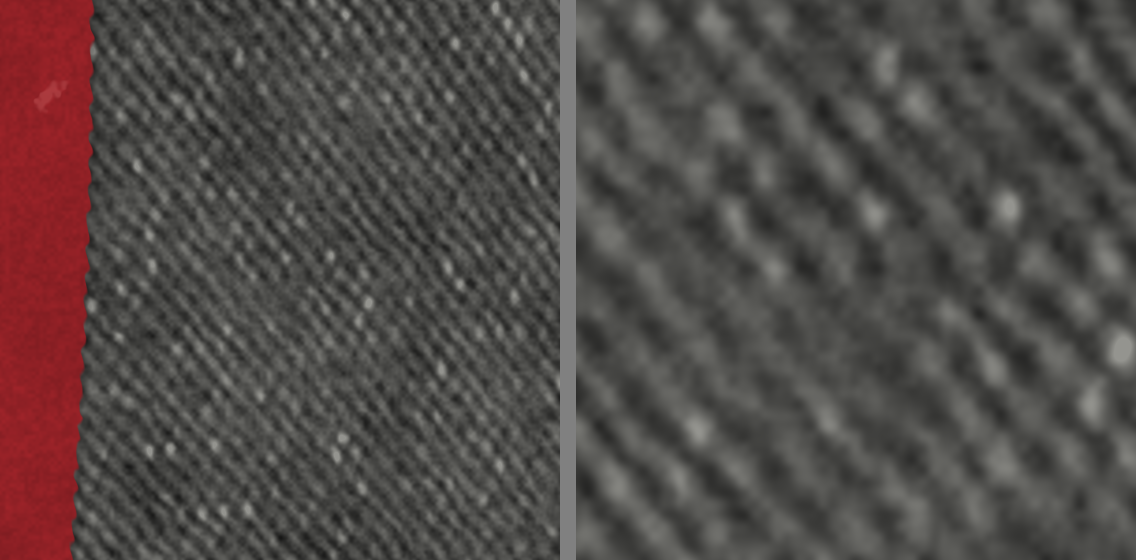
Left, the full canvas; right, a detail of the centre.
Reproduce this texture procedurally as a Shadertoy shader.

```glsl
// Worn grey diagonal twill cloth beside a grained red strip on the left.
#define RIBS 32.0         // ribs per unit, measured across them
#define BEADS 27.0        // yarn floats per unit, measured along a rib
#define ANGLE 0.88        // downward slope of the ribs, radians
#define BEND 0.12         // change of slope over the cloth
#define STAGGER 0.38      // shift of the floats from rib to rib
#define WOBBLE 0.010      // irregularity of the weave
#define EDGE_TOP 0.164    // strip width at the top
#define EDGE_CURVE 0.038  // narrowing of the strip toward the bottom
#define CLOTH_TINT vec3(1.0, 1.0, 0.965)
#define RED vec3(0.56, 0.125, 0.145)
#define SCUFF vec3(0.72, 0.29, 0.30)

const float TAU = 6.28318;

float hash(vec2 p) {
    vec3 q = fract(p.xyx * 0.1031);
    q += dot(q, q.yzx + 33.33);
    return fract((q.x + q.y) * q.z);
}

// Smooth value noise, centred on zero
float noise(vec2 p) {
    vec2 i = floor(p), f = fract(p);
    f = f * f * (3.0 - 2.0 * f);
    float low = mix(hash(i), hash(i + vec2(1, 0)), f.x);
    float high = mix(hash(i + vec2(0, 1)), hash(i + vec2(1, 1)), f.x);
    return mix(low, high, f.y) - 0.5;
}

float fibres(vec2 p) {
    return 0.6 * noise(p * 75.0) + 0.6 * noise(p * 150.0 + 17.0);
}

// Weave coordinates: x counts ribs, y counts floats along them
vec2 weaveCoords(vec2 p) {
    p += WOBBLE * vec2(noise(p * 24.0), noise(p * 24.0 + 41.0));
    p += 0.4 * WOBBLE * vec2(noise(p * 80.0 + 7.0), noise(p * 80.0 + 63.0));
    float across = dot(p, vec2(sin(ANGLE), cos(ANGLE)));
    float along = dot(p, vec2(cos(ANGLE), -sin(ANGLE)));
    float rib = RIBS * (across + BEND * along * (across - 0.7));
    return vec2(rib, BEADS * along + STAGGER * rib);
}

vec3 clothColor(vec2 p, vec2 weave) {
    vec2 crest = 0.5 - 0.5 * cos(TAU * weave);
    float yarn = hash(floor(weave) + 100.0);
    float bead = crest.x * crest.y;

    // Ribs, broken grooves and uneven yarns
    float depth = 0.135 + 0.10 * noise(p * 17.0 + 5.0);
    float shade = 0.295 + depth * (crest.x - 0.5);
    shade += 0.055 * (crest.y - 0.5);
    shade += 0.20 * (yarn - 0.5) * bead;
    shade += 0.20 * pow(yarn, 24.0) * bead;

    // Fibre fuzz and faded patches
    shade += 0.12 * fibres(p) + 0.08 * noise(p * 38.0 + 29.0);
    shade += 0.06 * noise(p * 7.0 + 13.0);
    return CLOTH_TINT * clamp(shade, 0.09, 0.58);
}

vec3 stripColor(vec2 p) {
    float grain = 0.16 * fibres(p + 3.0) + 0.08 * noise(p * 9.0);
    vec3 color = RED * (1.0 + grain);

    // Short slanted scuff with ragged ends
    vec2 q = p - vec2(0.085, 0.825);
    q = vec2(q.x + q.y, q.y - q.x) * 0.7071;
    float reach = length(q / vec2(0.040, 0.014)) + 1.1 * noise(p * 95.0);
    return mix(color, SCUFF, 0.6 * (1.0 - smoothstep(0.45, 1.15, reach)));
}

void mainImage(out vec4 fragColor, in vec2 fragCoord) {
    vec2 p = fragCoord / iResolution.xy;
    vec2 weave = weaveCoords(p);

    // Curved seam, scalloped by the rib ends
    float drop = 1.0 - p.y;
    float seam = EDGE_TOP - EDGE_CURVE * drop * drop;
    seam += 0.0035 * cos(TAU * weave.x) + 0.004 * noise(p * 60.0);
    float inside = p.x - seam;

    vec3 cloth = clothColor(p, weave);
    cloth *= mix(0.78, 1.0, smoothstep(0.0, 0.022, inside));
    float cover = smoothstep(-0.0025, 0.0025, inside);
    fragColor = vec4(mix(stripColor(p), cloth, cover), 1.0);
}
```
